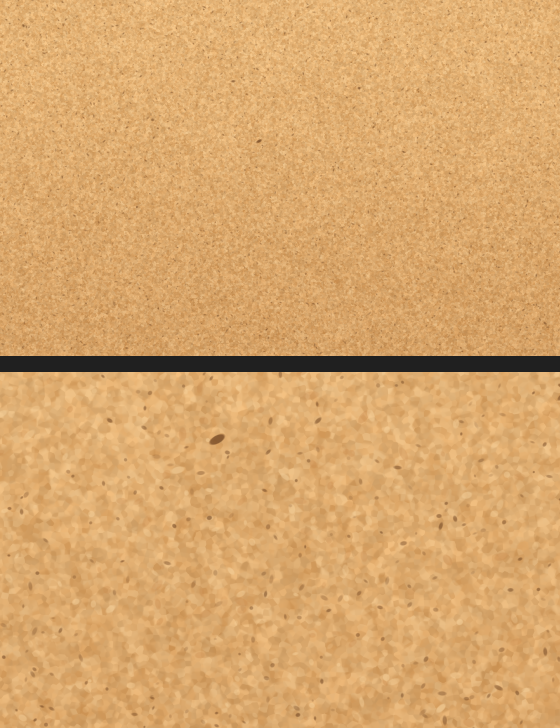
Top, the full canvas; bottom, a detail of the centre.
Write a WebGL 1 fragment shader that draws this texture.

```glsl
precision highp float;
uniform vec2 u_resolution;

// Board colours
const vec3 TOP_COLOR = vec3(0.894, 0.702, 0.462);
const vec3 BOTTOM_COLOR = vec3(0.836, 0.632, 0.398);
const vec3 TONE_RANGE = vec3(0.145, 0.165, 0.165);
const vec3 RUSSET_SHIFT = vec3(0.008, -0.014, -0.03);
const vec3 DARK_CHIP = vec3(0.42, 0.25, 0.12);
const vec3 PALE_CHIP = vec3(0.97, 0.83, 0.62);
const vec3 RUSSET_CHIP = vec3(0.79, 0.54, 0.30);

// Densities are in cells per canvas height
const float COARSE_DENSITY = 112.0;
const float FINE_DENSITY = 205.0;
const float COARSE_GAIN = 0.52;
const float FINE_GAIN = 0.56;
const float GRAIN_SHARPNESS = 10.0;
const float MOTTLE_DENSITY = 14.0;
const float MOTTLE_GAIN = 0.1;

float hash(vec2 p) {
  vec3 q = fract(vec3(p.xyx) * 0.1031);
  q += dot(q, q.yzx + 33.33);
  return fract((q.x + q.y) * q.z);
}

vec2 hash2(vec2 p) {
  return vec2(hash(p + 17.3), hash(p + 71.9));
}

float valueNoise(vec2 p) {
  vec2 cell = floor(p);
  vec2 f = fract(p);
  f = f * f * (3.0 - 2.0 * f);
  float low = mix(hash(cell), hash(cell + vec2(1.0, 0.0)), f.x);
  float high = mix(hash(cell + vec2(0.0, 1.0)), hash(cell + 1.0), f.x);
  return mix(low, high, f.y);
}

// Soft-edged Voronoi granules: x is the tone, y the hue, both around zero
vec2 granules(vec2 p) {
  vec2 cell = floor(p);
  vec2 sum = vec2(0.0);
  float total = 0.0;
  for (int j = -1; j <= 1; j++) {
    for (int i = -1; i <= 1; i++) {
      vec2 id = cell + vec2(float(i), float(j));
      vec2 d = id + hash2(id) - p;
      float weight = exp(-GRAIN_SHARPNESS * dot(d, d));
      sum += weight * (vec2(hash(id + 5.7), hash(id + 43.1)) - 0.5);
      total += weight;
    }
  }
  return sum / max(total, 1e-6);
}

// Coverage of scattered, randomly turned oval chips; radius is in cells
float chips(vec2 uv, float density, float chance, float radius, float seed) {
  vec2 p = uv * density + seed;
  vec2 cell = floor(p);
  float edge = 0.8 * density / u_resolution.y;
  float coverage = 0.0;
  for (int j = -1; j <= 1; j++) {
    for (int i = -1; i <= 1; i++) {
      vec2 id = cell + vec2(float(i), float(j));
      vec2 d = p - id - hash2(id + seed);
      float angle = 6.2832 * hash(id + seed + 9.1);
      float c = cos(angle);
      float s = sin(angle);
      d = vec2(c * d.x + s * d.y, c * d.y - s * d.x);
      float size = radius * mix(0.5, 1.2, hash(id + seed + 23.7));
      float stretch = mix(1.0, 2.2, hash(id + seed + 31.3));
      float dist = length(d * vec2(1.0 / stretch, 1.0)) - size;
      float present = step(hash(id + seed + 57.1), chance);
      float strength = mix(0.3, 1.0, hash(id + seed + 83.9));
      float oval = 1.0 - smoothstep(-edge, edge, dist);
      coverage = max(coverage, present * strength * oval);
    }
  }
  return coverage;
}

void main() {
  vec2 uv = gl_FragCoord.xy / u_resolution.y;

  // Light falling off toward the lower edge
  vec3 color = mix(BOTTOM_COLOR, TOP_COLOR, smoothstep(-0.1, 1.0, uv.y));

  // Pressed granules at two sizes over a faint mottle
  vec2 coarse = granules(uv * COARSE_DENSITY);
  vec2 fine = granules(uv * FINE_DENSITY + 210.0);
  float mottle = valueNoise(uv * MOTTLE_DENSITY + 3.0) - 0.5;
  float tone = COARSE_GAIN * coarse.x + FINE_GAIN * fine.x + MOTTLE_GAIN * mottle;
  color += TONE_RANGE * tone + RUSSET_SHIFT * (coarse.y + fine.y);

  // Russet and pale chips, fine bark specks and rare larger dark chips
  color = mix(color, RUSSET_CHIP, 0.4 * chips(uv, 54.0, 0.16, 0.17, 120.0));
  color = mix(color, PALE_CHIP, 0.5 * chips(uv, 58.0, 0.2, 0.15, 340.0));
  color = mix(color, DARK_CHIP, 0.55 * chips(uv, 78.0, 0.2, 0.13, 560.0));
  color = mix(color, DARK_CHIP, 0.8 * chips(uv, 16.0, 0.03, 0.05, 780.0));

  gl_FragColor = vec4(clamp(color, 0.0, 1.0), 1.0);
}
```
